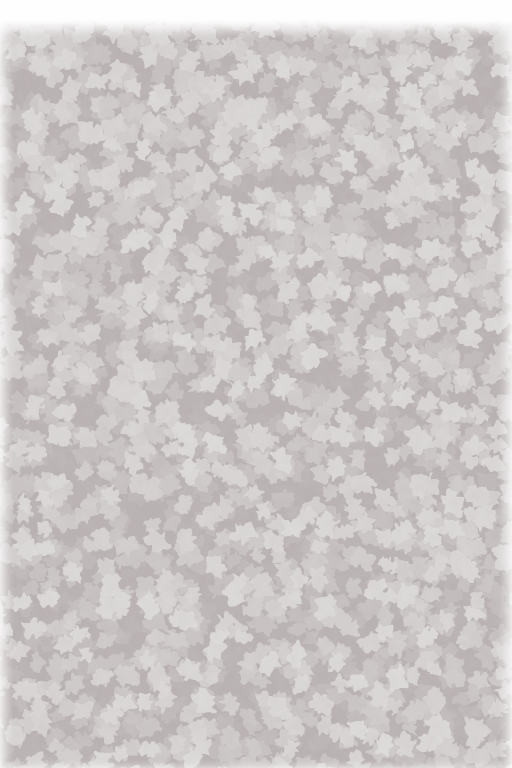
This pattern is drawn by a Shadertoy shader. Its source:

```glsl
// Pale grey mosaic of ragged overlapping flakes, fading to white at the borders.

const vec3 DARK_GREY  = vec3(0.733, 0.704, 0.704);
const vec3 LIGHT_GREY = vec3(0.868, 0.860, 0.857);
const vec3 PAPER      = vec3(0.995);

const int   LAYERS   = 5;
const float CELL     = 0.028;   // flake spacing, in canvas heights
const float SOFTNESS = 0.0013;  // half width of a flake edge
const float PRESENCE = 0.47;    // share of cells that hold a flake

float hash(vec2 p) {
    vec3 q = fract(vec3(p.xyx) * 0.1031);
    q += dot(q, q.yzx + 33.33);
    return fract((q.x + q.y) * q.z);
}

vec2 hash2(vec2 p) {
    return vec2(hash(p), hash(p + 57.3));
}

float valueNoise(vec2 p) {
    vec2 i = floor(p);
    vec2 f = fract(p);
    f = f * f * (3.0 - 2.0 * f);
    float low  = mix(hash(i), hash(i + vec2(1, 0)), f.x);
    float high = mix(hash(i + vec2(0, 1)), hash(i + vec2(1, 1)), f.x);
    return mix(low, high, f.y);
}

// Approximate signed distance to a lobed, ragged flake.
float flakeDistance(vec2 p, float radius, vec2 seed) {
    float angle = atan(p.y, p.x);
    vec2 phase = 6.2832 * hash2(seed + 3.1);
    float points = 4.0 + floor(3.0 * hash(seed + 8.7));
    float outline = 1.0 + 0.17 * sin(2.0 * angle + phase.x)
                        + 0.16 * sin(points * angle + phase.y)
                        + 0.07 * sin(9.0 * angle + phase.x + phase.y);
    return length(p) - radius * outline;
}

// Paints one layer of scattered flakes over the tone below it.
float paintLayer(float tone, vec2 p, float layer) {
    vec2 offset = layer * vec2(37.0, 71.0);
    vec2 warp = vec2(valueNoise(p * 190.0 + offset),
                     valueNoise(p * 190.0 + offset + 40.0)) - 0.5;
    p += 0.0055 * warp;
    vec2 cell = floor(p / CELL + 0.37 * layer);
    for (int y = -1; y <= 1; y++)
    for (int x = -1; x <= 1; x++) {
        vec2 id = cell + vec2(x, y);
        vec2 seed = id + offset + 11.0;
        if (hash(seed + 5.9) > PRESENCE) continue;
        vec2 center = (id + hash2(seed) - 0.37 * layer) * CELL;
        float radius = mix(0.0095, 0.0150, hash(seed + 21.4));
        float d = flakeDistance(p - center, radius, seed);
        float flakeTone = (layer + hash(seed + 14.2)) / float(LAYERS) - 0.03;
        float cover = 1.0 - smoothstep(-SOFTNESS, SOFTNESS, d);
        // Faint dark rim around each flake
        tone -= 0.05 * (1.0 - smoothstep(0.0, 0.0025, abs(d)));
        tone = mix(tone, flakeTone, 0.95 * cover);
    }
    return tone;
}

// Share of the pattern that remains near the four borders.
float borderFade(vec2 p, float aspect) {
    float sides  = smoothstep(-0.010, 0.020, min(p.x, aspect - p.x));
    float bottom = smoothstep(-0.014, 0.012, p.y);
    float top    = smoothstep(0.024, 0.052, 1.0 - p.y);
    return sides * bottom * top;
}

void mainImage(out vec4 fragColor, in vec2 fragCoord) {
    vec2 p = fragCoord / iResolution.y;
    float aspect = iResolution.x / iResolution.y;

    float tone = 0.0;
    for (int i = 0; i < LAYERS; i++) {
        tone = paintLayer(tone, p, float(i));
    }
    // Soft mottling inside the flakes
    tone += 0.10 * (valueNoise(p * 110.0) - 0.5);

    vec3 color = mix(DARK_GREY, LIGHT_GREY, clamp(tone, -0.05, 1.0));
    fragColor = vec4(mix(PAPER, color, borderFade(p, aspect)), 1.0);
}
```
